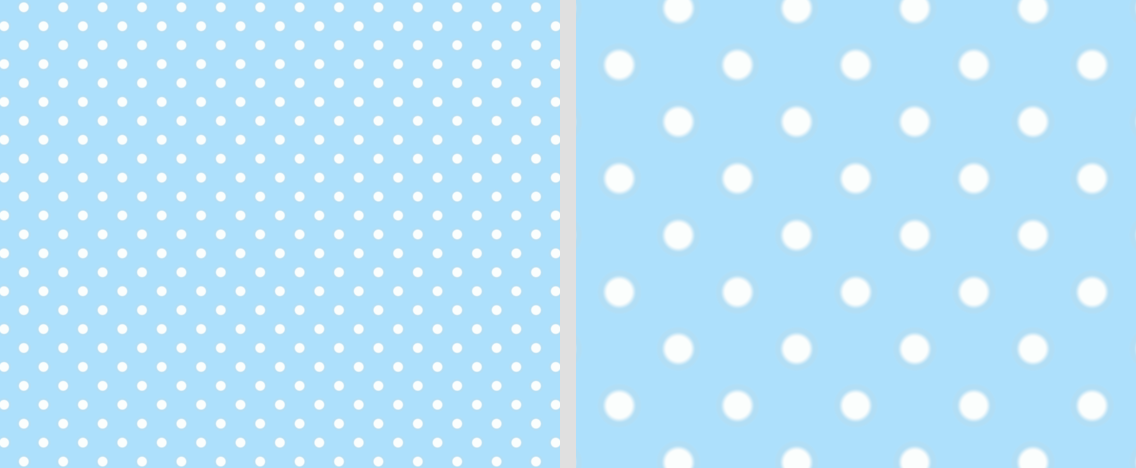
Left: the whole. Right: its middle third, enlarged.
A WebGL 1 fragment shader for this pattern:

```glsl
precision highp float;
// Staggered white polka dots with faint soft halos on a pale sky-blue ground.

uniform vec2 u_resolution;

// Lengths are fractions of the canvas width
#define DOT_PITCH 0.07036
#define ROW_STEP 0.0338
#define FIRST_DOT vec2(0.0425, 0.0130)
#define DOT_RADIUS 0.0087
#define EDGE_SOFTNESS 0.0018
#define HALO_RADIUS 0.0138
#define GROUND_COLOR vec3(0.68, 0.88, 0.99)
#define HALO_COLOR vec3(0.70, 0.87, 0.96)
#define DOT_COLOR vec3(0.985, 0.995, 0.992)

// Distance to the nearest dot centre; odd rows shift by half a pitch
float dotDistance(vec2 p) {
  float row = floor(p.y / ROW_STEP + 0.5);
  float column = p.x / DOT_PITCH + 0.5 * mod(row, 2.0);
  vec2 offset = vec2((fract(column + 0.5) - 0.5) * DOT_PITCH,
                     p.y - row * ROW_STEP);
  return length(offset);
}

void main() {
  float pixel = 1.0 / u_resolution.x;

  // Measure down from the top left, with the first dot as the lattice origin
  vec2 p = vec2(gl_FragCoord.x, u_resolution.y - gl_FragCoord.y) * pixel;
  float d = dotDistance(p - FIRST_DOT);

  // Faint halo around each dot
  float halo = 1.0 - smoothstep(HALO_RADIUS - 0.002, HALO_RADIUS, d);
  vec3 color = mix(GROUND_COLOR, HALO_COLOR, halo);

  // Dot with a soft rim
  float soft = max(EDGE_SOFTNESS, pixel);
  float coverage = 1.0 - smoothstep(DOT_RADIUS - soft, DOT_RADIUS + soft, d);
  color = mix(color, DOT_COLOR, coverage);

  gl_FragColor = vec4(color, 1.0);
}
```
